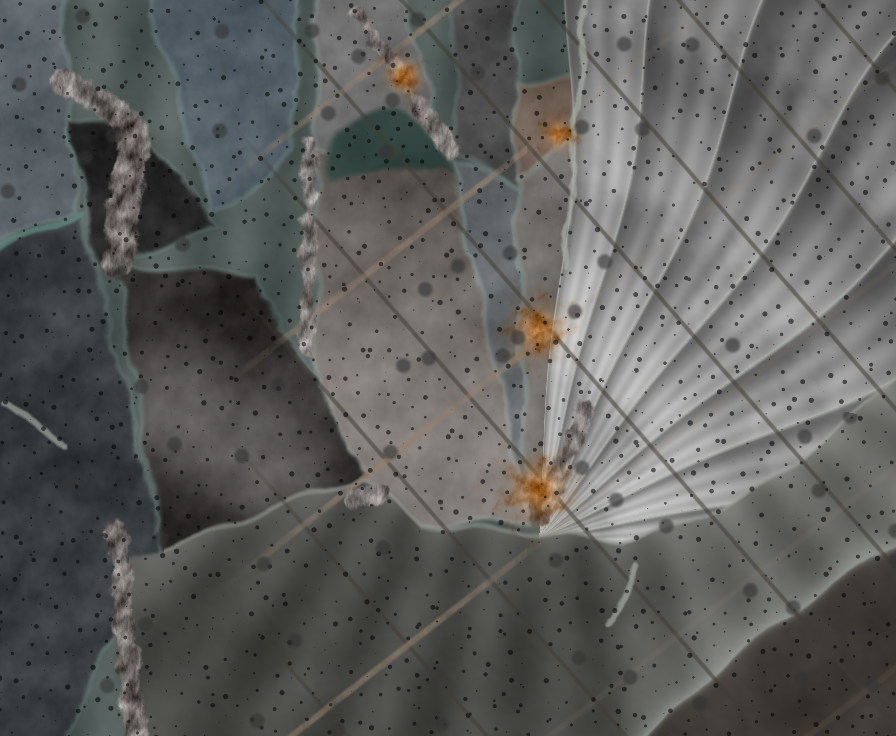
A Shadertoy shader for this texture:

```glsl
// Shattered wired glass: overlapping shards on the left, and a fan of curved
// ridges spreading from an impact point. Built from half-plane polygons, polar
// bands, segment distances, layered sines and cellular specks.

vec3 col;       // glass painted so far
vec2 p, q;      // plain and roughened position
float n, fine;  // coarse and fine mottling
const vec3 pale = vec3(0.67, 0.69, 0.66);

vec2 hash2(vec2 c) {
    return fract(sin(c * mat2(127.1, 311.7, 269.5, 183.3)) * 43758.5);
}

// Distance to the nearest scattered point, and a random value of its cell
vec2 cells(vec2 s) {
    vec2 best = vec2(9, 0);
    for (int k = 0; k < 9; k++) {
        vec2 id = floor(s) + vec2(k % 3 - 1, k / 3 - 1), h = hash2(id);
        float d = length(id + h - s);
        if (d < best.x) best = vec2(d, fract(h.x * 17.0 + h.y * 31.0));
    }
    return best;
}

float waves(vec2 s) {
    float sum = 0.0, amp = 0.5;
    for (int i = 0; i < 5; i++) {
        sum += amp * sin(s.x + 1.7 * sin(s.y)) * cos(s.y + sin(s.x * 0.7));
        s = mat2(1.5, 1.2, -1.2, 1.5) * s + 1.3;
        amp *= 0.58;
    }
    return sum;
}

float side(vec2 a, vec2 b) {
    vec2 e = b - a, s = q - a;
    return (e.y * s.x - e.x * s.y) / length(e);
}

float segment(vec2 s, vec4 ends) {
    vec2 e = ends.zw - ends.xy;
    s -= ends.xy;
    return length(s - e * clamp(dot(s, e) / dot(e, e), 0.0, 1.0));
}

// Convex pane, corners clockwise, with a lit rim
void shard(vec4 ab, vec4 cd, float grey, float warmth) {
    float d = max(max(side(ab.xy, ab.zw), side(ab.zw, cd.xy)),
                  max(side(cd.xy, cd.zw), side(cd.zw, ab.xy)));
    vec3 tint = grey + warmth * vec3(0.03, 0, -0.02) + 0.08 * n + 0.04 * fine;
    col = mix(col, tint, smoothstep(0.025, -0.025, d));
    col += vec3(0.05, 0.07, 0.065) * smoothstep(0.045, 0.0, abs(d));
}

void crack(vec4 ends, vec3 tint) {
    col = mix(col, tint, 0.65 * smoothstep(0.04, 0.01, segment(q, ends)));
}

// Ragged, chipped ribbon of splintered glass
void flake(vec4 ends, float width) {
    float d = segment(p, ends) + 0.06 * waves(p * 9.0);
    vec3 chip = vec3(0.49, 0.46, 0.45) + 0.38 * waves(p * vec2(17, 11));
    col = mix(col, chip, 0.85 * smoothstep(width, width - 0.04, d));
}

void rust(vec2 at, float size) {
    vec2 s = (p - at) / size;
    float grit = waves(p * 13.0);
    col = mix(col, vec3(0.72, 0.44, 0.17) + 0.4 * grit, 0.85 * exp(-dot(s, s) * (1.3 + grit)));
}

void mainImage(out vec4 fragColor, in vec2 fragCoord) {
    // y runs downward; the canvas is 6.28 units high
    p = vec2(fragCoord.x, iResolution.y - fragCoord.y) / iResolution.y * 6.28;
    n = waves(p * 2.3);
    fine = waves(p * 8.0);
    q = p + 0.03 * vec2(sin(p.y * 7.0) + fine, sin(p.x * 8.0) + n);

    // Upper panes
    col = vec3(0.30, 0.34, 0.33) + 0.06 * n + 0.04 * sin(p.x * 9.0 + p.y);
    shard(vec4(1, -1, 2.6, -1), vec4(2.5, 1.3, 1.8, 1.85), 0.36, -1.5);
    shard(vec4(2.7, -1, 3.2, -1), vec4(3.8, 1.3, 2.7, 1.4), 0.41, 0.0);
    shard(vec4(3.85, -1, 4.4, -1), vec4(4.4, 1.6, 3.9, 1.3), 0.29, 0.0);
    shard(vec4(4.4, 0.7, 4.9, 0.65), vec4(4.9, 1.2, 4.4, 1.5), 0.36, 2.0);
    shard(vec4(3.85, 1.35, 4.4, 1.6), vec4(4.5, 4.1, 4.4, 4.2), 0.40, -0.5);
    shard(vec4(4.4, 1.5, 4.9, 1.2), vec4(4.7, 4.2, 4.5, 4.3), 0.43, 0.5);

    // Large central pane under a dark teal arc
    shard(vec4(2.7, 1.3, 3.82, 1.3), vec4(4.52, 4.45, 2.7, 4.5),
          mix(0.34, 0.50, smoothstep(1.4, 4.2, p.y)), 0.8);
    float arc = max(length(q - vec2(3.3, 1.48)) - 0.53, p.y - 1.5 - 0.1 * n);
    col = mix(col, vec3(0.20, 0.27, 0.25) + 0.05 * n, smoothstep(0.04, -0.04, arc));

    // Left panes
    shard(vec4(-1, -1, 0.5, -1), vec4(0.65, 1.8, -1, 2.5), 0.39, -1.0);
    shard(vec4(-1, 2.5, 0.7, 1.85), vec4(1.4, 4.7, -1, 9), 0.23, -0.5);
    shard(vec4(0.6, 1, 1.2, 1.1), vec4(1.85, 1.95, 0.85, 2.3), 0.14, 0.0);
    float haze = exp(-3.5 * pow(segment(p, vec4(1.5, 3.4, 2.3, 3.9)), 2.0));
    shard(vec4(1, 2.3, 2.13, 2.33), vec4(3.15, 4.05, 1.4, 4.7), 0.15 + 0.22 * haze, 0.3);

    // Fan of ridges, each brightening toward its edge
    vec2 r = p - vec2(4.6);
    float radius = length(r), angle = atan(r.x, -r.y) + 0.025 * sin(radius * 1.6);
    float band = 5.2 * pow(max(angle, 0.0), 0.75) - 0.7, f = fract(band);
    float light = mix(0.57, 0.33, smoothstep(1.2, 5.2, radius)) + 0.15 * f + 0.05 * n;
    light += 0.05 * sin(radius * 4.0 + 3.0 * angle + 2.0 * n) + 0.04 * sin(band * 19.0);
    light += 0.1 * smoothstep(1.5, 0.2, band);
    light *= 1.0 - 0.25 * smoothstep(0.0, 0.06, f) * smoothstep(0.25, 0.08, f);
    vec3 fan = mix(vec3(light), pale, 0.6 * smoothstep(0.1, 0.0, (0.5 - abs(f - 0.5)) * radius));
    col = mix(col, fan, smoothstep(-0.02, 0.02, band) * step(p.y, 4.8));

    // Lower panes and the curved bright lip at the right
    float rim = min(4.07 + 0.8 * (p.x - 3.1), 4.18 + 0.08 * p.x);
    rim = p.x < 3.1 ? 5.18 - 0.36 * p.x : min(rim, 4.65 - 0.18 * pow(max(p.x - 4.8, 0.0), 2.0));
    float below = q.y - rim, d = 7.66 - p.x, lip = q.y - 4.62 - 0.6 * d - 0.08 * d * d;
    vec3 base = vec3(0.27, 0.275, 0.26) + 0.05 * n + 0.035 * sin(atan(r.x, r.y + 3.0) * 38.0);
    base += 0.12 * smoothstep(4.7, 6.3, p.x) + 0.1 * exp(-5.0 * max(below, 0.0));
    col = mix(col, base, smoothstep(-0.03, 0.03, below) * step(1.1, p.x));
    col = mix(col, pale, 0.4 * smoothstep(0.04, 0.0, abs(below)) * step(1.4, p.x));
    col = mix(col, vec3(0.25, 0.23, 0.21) + 0.06 * n, smoothstep(-0.02, 0.03, lip));
    col = mix(col, pale, 0.6 * exp(-abs(lip) * (lip > 0.0 ? 30.0 : 7.0)) * step(5.3, p.x));

    // Embedded wire mesh
    vec2 mesh = vec2(p.y - 1.15 * p.x + 1.22, p.y + 0.78 * p.x - 4.78) / vec2(1.36, 1.72);
    vec2 wire = smoothstep(0.03, 0.008, abs(fract(mesh + 0.5) - 0.5)) * smoothstep(1.8, 2.8, p.x);
    col = mix(col, vec3(0.25, 0.23, 0.20), 0.55 * wire.x);
    col = mix(col, vec3(0.58, 0.50, 0.43), wire.y * (p.x < 4.5 ? 0.5 + 0.4 * fine : 0.12));

    // Cracks and splinters
    crack(vec4(5, 0, 4.82, 2.3), pale);
    crack(vec4(0, 3.45, 0.58, 3.77), pale);
    crack(vec4(0, 2.12, 0.7, 1.82), vec3(0.36, 0.53, 0.48));
    crack(vec4(5.45, 4.8, 5.17, 5.3), pale);
    flake(vec4(0.55, 0.7, 1.1, 1), 0.13);
    flake(vec4(1.15, 1.1, 1, 2.25), 0.15);
    flake(vec4(2.66, 1.2, 2.62, 3), 0.08);
    flake(vec4(3.05, 0.1, 3.85, 1.3), 0.08);
    flake(vec4(1, 4.5, 1.15, 6.3), 0.11);
    flake(vec4(3.02, 4.24, 3.2, 4.22), 0.12);
    flake(vec4(5, 3.5, 4.6, 4.4), 0.11);

    // Rust stains around the impact
    rust(vec2(4.6, 2.82), 0.2);
    rust(vec2(4.6, 4.18), 0.22);
    rust(vec2(3.45, 0.65), 0.14);
    rust(vec2(4.77, 1.15), 0.12);

    // Dust specks, small and large
    vec2 speck = cells(p * 7.0), blot = cells(p * 1.7);
    col *= 1.0 - 0.55 * smoothstep(0.03, -0.03, speck.x - 0.16 * speck.y);
    col = mix(col, vec3(0.2), 0.6 * step(0.55, blot.y) * smoothstep(0.14, 0.07, blot.x));
    fragColor = vec4(clamp(col, 0.0, 1.0), 1);
}
```
